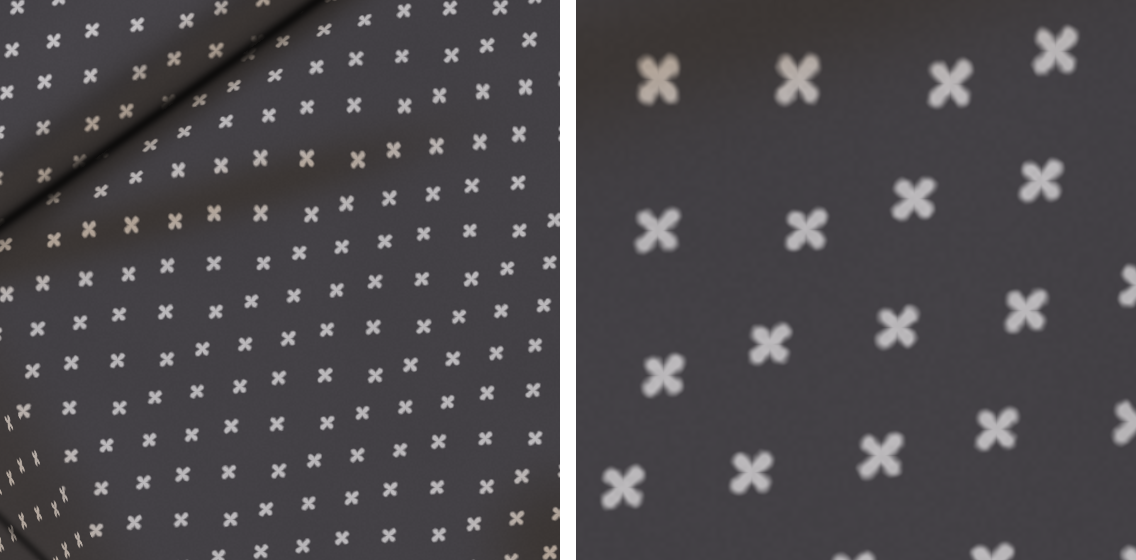
Left: the whole. Right: its middle third, enlarged.
Give the GLSL for this texture, as a Shadertoy shader.

```glsl
// Dark draped cloth with a skewed lattice of small pale crosses, bent by soft folds.
#define STEP_LONG 0.0762     // lattice step along its main axis
#define STEP_SKEW 0.0098     // sideways drift of each lattice step
#define LATTICE_ORIGIN vec2(0.0573, 0.3372)
#define ARM_LENGTH 0.0072
#define ARM_RADIUS 0.0038
#define EDGE_BLUR 0.0028
#define JITTER 0.0016
#define CLOTH vec3(0.262, 0.252, 0.270)
#define SHADOW vec3(0.232, 0.212, 0.204)
#define MARK vec3(0.725, 0.715, 0.725)
#define WARM_MARK vec3(0.690, 0.635, 0.585)

float hash(vec2 p) {
    vec3 q = fract(vec3(p.xyx) * 0.1031);
    q += dot(q, q.yzx + 33.33);
    return fract((q.x + q.y) * q.z);
}

float noise(vec2 p) {
    vec2 i = floor(p), f = fract(p);
    f = f * f * (3.0 - 2.0 * f);
    return mix(mix(hash(i), hash(i + vec2(1, 0)), f.x),
               mix(hash(i + vec2(0, 1)), hash(i + vec2(1, 1)), f.x), f.y);
}

float bell(float x, float width) {
    return exp(-x * x / (width * width));
}

// Height below the main crease (positive under it)
float creaseSide(vec2 p) {
    return 0.5964 - p.y + 0.71 * p.x;
}

// Distance right of the lower left bend, where the cloth turns away
float bendSide(vec2 p) {
    return p.x + 0.6 * p.y - 0.19;
}

// Canvas position to flat cloth position
vec2 unfold(vec2 p) {
    float side = creaseSide(p);
    if (side < 0.0) return vec2(1.02 * p.x + 0.104, p.y - 0.039 - 0.07 * p.x);
    float lift = smoothstep(-0.013, 0.117, side)
               * (1.0 - smoothstep(0.352, 0.586, 1.0 - p.y + 0.3 * p.x));
    return p + lift * vec2(0.008, -0.027) + min(bendSide(p), 0.0) * vec2(1.6, -0.23);
}

// Distance to a cross of two diagonal strokes with swollen ends
float crossDistance(vec2 r, float size) {
    float reach = size * (ARM_LENGTH + 0.0007 * sign(r.x * r.y));
    vec2 v = abs(r);
    float along = clamp(0.5 * (v.x + v.y) / reach, 0.0, 1.0);
    return length(v - along * reach) - ARM_RADIUS - 0.0009 * along;
}

// Coverage by the cross of the nearest lattice cell
float crossMask(vec2 q, float blur) {
    mat2 lattice = mat2(STEP_LONG, STEP_SKEW, STEP_SKEW, STEP_LONG);
    vec2 cell = floor(inverse(lattice) * (q - LATTICE_ORIGIN) + 0.5);
    vec2 center = LATTICE_ORIGIN + lattice * cell;

    // Two of every six crosses in a row stand off the lattice
    float phase = mod(cell.x - cell.y + 3.0, 6.0);
    if (phase < 0.5) center += vec2(0.013, -0.009);
    else if (abs(phase - 4.0) < 0.5) center += vec2(-0.0065, 0.0052);

    vec2 id = cell + 40.0;
    center += JITTER * (vec2(hash(id), hash(id + 71.0)) - 0.5);
    float size = mix(0.92, 1.08, hash(id + 19.0));
    float ragged = 0.0012 * (noise(q * 260.0 + 50.0) - 0.5);
    return 1.0 - smoothstep(-blur, blur, crossDistance(q - center, size) + ragged);
}

void mainImage(out vec4 fragColor, in vec2 fragCoord) {
    vec2 p = fragCoord / iResolution.xy;
    float side = creaseSide(p);
    float bend = bendSide(p);
    float corner = 0.97 * p.x + p.y - 0.0755;

    // Brown shading: ridge above the crease, broad hollow below, lower corners
    float ridge = bell(side + 0.055, 0.065);
    float hollow = bell(p.y - 0.531 - 0.29 * p.x, 0.05) * (1.0 - smoothstep(0.5, 0.95, p.x));
    float lowerLeft = 0.8 * (1.0 - smoothstep(-0.08, 0.12, bend));
    float lowerRight = 1.0 - smoothstep(0.02, 0.2, length(p - vec2(1.0, 0.02)));
    float underCrease = 0.7 * bell(side - 0.02, 0.04);
    float brown = clamp(ridge + hollow + lowerLeft + lowerRight + underCrease, 0.0, 1.0);

    // Light: deep narrow creases and a softer shade around them
    float light = 1.0 - 0.55 * bell(side, 0.014) - 0.22 * bell(side - 0.005, 0.045);
    light *= 1.0 - 0.1 * bell(side + 0.10, 0.03);
    light *= 1.0 - 0.45 * bell(corner, 0.012);
    light *= 1.0 + 0.05 * bell(side + 0.25, 0.12);
    light *= 0.985 + 0.03 * noise(p * 9.0);

    // Crosses, paler in the open and warmer in the shade
    float blur = max(EDGE_BLUR + 0.0008 * ridge, 1.0 / iResolution.y);
    float mask = crossMask(unfold(p), blur);
    mask *= 1.0 - 0.75 * bell(side, 0.018);
    vec3 color = mix(mix(CLOTH, SHADOW, brown), mix(MARK, WARM_MARK, brown), mask);

    // Fine woven grain
    color *= light * (0.98 + 0.04 * noise(p * 330.0));
    fragColor = vec4(color, 1.0);
}
```
